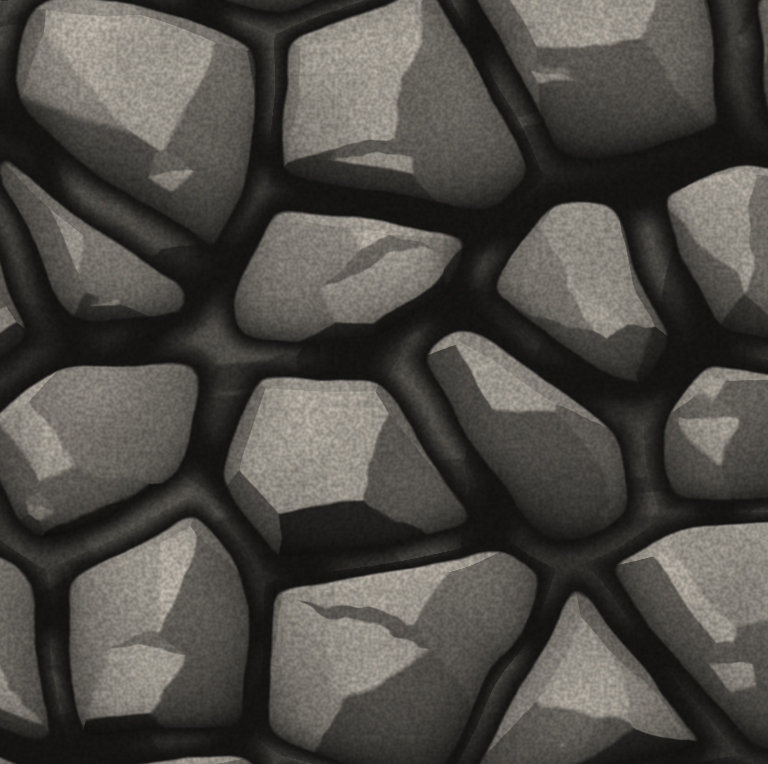
Reproduce this texture procedurally as a Shadertoy shader.

```glsl
// Packed grey boulders: a weighted Voronoi layout gives each stone its outline,
// and chipped planes (bevels, cuts and one ledge) give it facets lit from above.
// A dimmed second layer of stones shows in the gaps; fine grain covers it all.

const vec2  STONES_ACROSS = vec2(3.45, 3.85);
const vec3  STONE_TINT    = vec3(1.035, 1.0, 0.94);
const float SIZE_SPREAD   = 0.20;   // difference of stone sizes
const float JITTER        = 0.76;
const float GAP_MIN       = 0.045;
const float GAP_SPREAD    = 0.075;
const float CORNER        = 28.0;   // higher is sharper corners
const float TOP_HEIGHT    = 0.22;
const float TOP_SHADE     = 0.595;
const float GAP_SHADE     = 0.075;
const float DEEP_LIGHT    = 0.36;   // brightness of the lower layer
const float CHIPPING      = 0.075;  // raggedness of facet borders
const float EDGE_DARK     = 0.50;
const float GRAIN         = 0.20;
const float SOFT          = 0.009;  // smoothing of borders
const float TAU           = 6.28318;

vec2 hash2(vec2 p) {
    vec3 q = fract(p.xyx * vec3(0.1031, 0.1030, 0.0973));
    q += dot(q, q.yzx + 33.33);
    return fract((q.xx + q.yz) * q.zy);
}

float cornerSlope(vec2 cell, vec2 offset) {
    float a = TAU * hash2(cell).x;
    return dot(vec2(cos(a), sin(a)), offset);
}

float gradientNoise(vec2 p) {
    vec2 i = floor(p), f = p - i;
    vec2 u = f * f * f * (f * (f * 6.0 - 15.0) + 10.0);
    vec2 x = vec2(1, 0), y = vec2(0, 1);
    float low  = mix(cornerSlope(i, f), cornerSlope(i + x, f - x), u.x);
    float high = mix(cornerSlope(i + y, f - y), cornerSlope(i + 1.0, f - 1.0), u.x);
    return mix(low, high, u.y);
}

float fbm(vec2 p) {
    float sum = 0.0, amp = 0.6;
    for (int i = 0; i < 4; i++) {
        sum += amp * gradientNoise(p);
        p = mat2(1.6, 1.2, -1.2, 1.6) * p + 7.3;
        amp *= 0.5;
    }
    return sum;
}

// site position in xy, size weight in z
vec3 stoneSite(vec2 cell) {
    vec2 pos = cell + 0.5 + JITTER * (hash2(cell) - 0.5);
    return vec3(pos, SIZE_SPREAD * hash2(cell + 51.7).x);
}

// surface holds height in x and shade in y; a facet cuts it down
void cutFacet(inout vec2 surface, float height, float shade) {
    float t = smoothstep(-SOFT, SOFT, surface.x - height);
    surface = vec2(min(surface.x, height), mix(surface.y, shade, t));
}

// returns the shade of the stone in x and the distance inside its outline in y
vec2 stoneLayer(vec2 p) {
    vec2 rough = vec2(fbm(p * 2.6), fbm(p * 2.6 + 40.0));
    p += 0.05 * vec2(gradientNoise(p * 2.2), gradientNoise(p * 2.2 + 19.0));

    // owner of this point
    vec2 base = floor(p), home = base;
    vec3 site = vec3(0);
    float best = 1e5;
    for (int j = -2; j <= 2; j++)
    for (int i = -2; i <= 2; i++) {
        vec2 cell = base + vec2(i, j);
        vec3 s = stoneSite(cell);
        float d = dot(p - s.xy, p - s.xy) - s.z;
        if (d < best) { best = d; site = s; home = cell; }
    }
    vec2 q = p - site.xy;
    vec2 rnd = hash2(home + 83.1);
    float gap = GAP_MIN + GAP_SPREAD * rnd.x;

    // top plane, with a dark cliff that drops to a bright ledge
    vec2 surface = vec2(TOP_HEIGHT, TOP_SHADE + 0.06 * (rnd.y - 0.5) + 0.06 * q.y);
    float lean = 0.9 * (rnd.y - 0.5);
    float fall = dot(q, vec2(sin(lean), -cos(lean))) + 0.14 * rough.x;
    cutFacet(surface, TOP_HEIGHT - 1.3 * (fall - 0.22 * rnd.x + 0.02), 0.33 + 0.1 * rnd.x);
    float ledge = TOP_HEIGHT - 0.09 - 0.1 * fall;
    surface.y = mix(surface.y, 0.57, smoothstep(-SOFT, SOFT, ledge - surface.x));
    surface.x = max(surface.x, ledge);

    // random cuts, most of them facing down
    for (int k = 0; k < 3; k++) {
        vec2 r = hash2(home * 3.0 + float(k) * 17.9 + 5.0);
        float a = -0.25 * TAU + (r.x - 0.5) * 4.6;
        vec2 dir = vec2(cos(a), sin(a));
        float h = TOP_HEIGHT + 0.10 * r.y - (0.45 + 0.4 * r.x) * dot(dir, q);
        float shade = 0.48 + 0.11 * dir.y - 0.07 * dir.x + 0.12 * (r.y - 0.5);
        cutFacet(surface, h + CHIPPING * dot(rough, r * 2.0 - 1.0), shade + 0.12 * q.y);
    }

    // bevels along the outline, wide below and narrow above
    float occlusion = 1.0, corners = 0.0;
    for (int j = -2; j <= 2; j++)
    for (int i = -2; i <= 2; i++) {
        vec2 cell = home + vec2(i, j);
        if (i == 0 && j == 0) continue;
        vec3 s = stoneSite(cell);
        vec2 across = s.xy - site.xy;
        float span = length(across);
        vec2 n = across / span;
        float d = (dot(p - s.xy, p - s.xy) - s.z - best) / (2.0 * span);
        vec2 r = hash2(cell * 2.0 + home * 5.0 + 9.0);
        float slope = mix(1.1, 3.2, smoothstep(-0.7, 0.7, n.y)) * (0.75 + 0.7 * r.x);
        float shade = 0.38 + 0.19 * n.y - 0.08 * n.x + 0.12 * (r.y - 0.5);
        cutFacet(surface, slope * (d - gap) + CHIPPING * dot(rough, r - 0.5), shade);
        occlusion *= 1.0 - EDGE_DARK * (0.5 - 0.5 * n.y) * exp(-11.0 * max(d - gap, 0.0));
        corners += exp(-CORNER * d);
    }
    float inside = -log(corners) / CORNER - gap + 0.025 * rough.y;
    float soil = 1.0 + 0.16 * rough.x + 0.12 * gradientNoise(p * 1.7 + 60.0);
    return vec2(surface.y * occlusion * soil, inside);
}

void mainImage(out vec4 fragColor, in vec2 fragCoord) {
    vec2 uv = fragCoord / iResolution.y;
    vec2 p = uv * STONES_ACROSS + vec2(3.0, 11.0);

    vec2 stone = stoneLayer(p);
    vec2 deep = stoneLayer(p * 0.9 + 27.4);

    // gaps: darkest right beside the stones
    float open = smoothstep(0.0, 0.11, -stone.y);
    float deepLit = deep.x * smoothstep(-0.05, 0.12, deep.y);
    float gapShade = GAP_SHADE + DEEP_LIGHT * deepLit * open;
    float shade = mix(gapShade, stone.x, smoothstep(-SOFT, SOFT, stone.y));

    // sandy grain
    float grain = gradientNoise(uv * 210.0) + 0.7 * gradientNoise(uv * 105.0 + 31.0);
    shade *= 1.0 + GRAIN * grain;

    fragColor = vec4(clamp(shade * STONE_TINT, 0.0, 1.0), 1.0);
}
```
